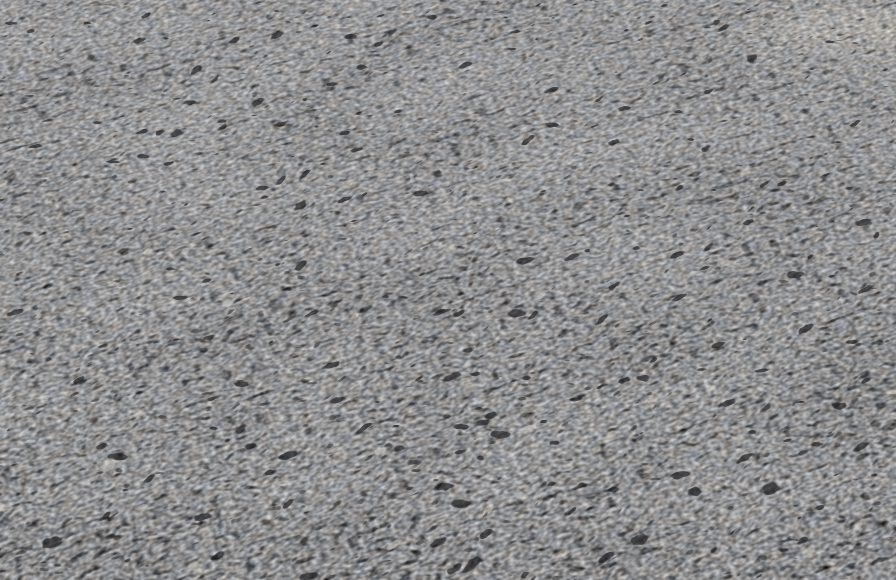
Write a Shadertoy shader that draws this texture.

```glsl
// Weathered grey stone: slanted fine grain, dark pits and pale mineral flecks.

const float GRAIN_ANGLE = 0.36;
const vec3 STONE = vec3(0.583, 0.583, 0.588);
const vec3 PIT = vec3(0.20, 0.20, 0.21);
const vec3 FLECK = vec3(0.76, 0.75, 0.73);
const vec3 WARM = vec3(0.05, 0.005, -0.045);

vec2 hash2(vec2 p) {
    vec3 q = fract(p.xyx * vec3(0.1031, 0.1030, 0.0973));
    q += dot(q, q.yzx + 33.33);
    return fract((q.xx + q.yz) * q.zy);
}

vec2 rotate(vec2 p, float angle) {
    float c = cos(angle), s = sin(angle);
    return vec2(c * p.x - s * p.y, s * p.x + c * p.y);
}

float corner(vec2 cell, vec2 offset, vec2 f) {
    float angle = 6.2832 * hash2(cell + offset).x;
    return dot(vec2(cos(angle), sin(angle)), f - offset);
}

float gradientNoise(vec2 p) {
    vec2 i = floor(p), f = fract(p);
    vec2 u = f * f * f * (f * (f * 6.0 - 15.0) + 10.0);
    float low = mix(corner(i, vec2(0, 0), f), corner(i, vec2(1, 0), f), u.x);
    float high = mix(corner(i, vec2(0, 1), f), corner(i, vec2(1, 1), f), u.x);
    return mix(low, high, u.y);
}

// Coverage of scattered ragged chips; rarity makes large ones scarcer.
float chips(vec2 p, float cells, float size, float rarity, float seed) {
    const float EDGE = 0.0032;
    vec2 home = floor(p * cells);
    float ragged = 0.007 * gradientNoise(p * vec2(90.0, 120.0) + seed);
    float cover = 0.0;
    for (int y = -1; y <= 1; y++) {
        for (int x = -1; x <= 1; x++) {
            vec2 cell = home + vec2(x, y);
            vec2 place = hash2(cell + seed);
            vec2 shape = hash2(cell + seed + 57.0);
            vec2 d = rotate(p - (cell + place) / cells, 0.9 * (shape.y - 0.5));
            float radius = size * pow(shape.x, rarity) - EDGE;
            float dist = length(d * vec2(1.0, 1.8 + 1.4 * place.x)) - radius + ragged;
            float chip = smoothstep(EDGE, -EDGE, dist) * smoothstep(0.0, EDGE, radius);
            cover = max(cover, chip);
        }
    }
    return cover;
}

void mainImage(out vec4 fragColor, in vec2 fragCoord) {
    vec2 p = fragCoord / iResolution.y;
    float aspect = iResolution.x / iResolution.y;

    // The surface recedes, so grain gets finer towards the top.
    vec2 ground = vec2((p.x - 0.5 * aspect) * (1.0 + 0.12 * p.y), p.y * (1.0 + 0.2 * p.y));
    vec2 g = rotate(ground, -GRAIN_ANGLE) + 7.0;
    g += 0.006 * vec2(gradientNoise(g * 14.0), gradientNoise(g * 14.0 + 31.0));

    // Broad patches, grain and short dark crevices.
    float patches = gradientNoise(g * vec2(3.0, 8.0));
    float coarse = gradientNoise(g * vec2(72.0, 125.0));
    float fine = gradientNoise(g * vec2(115.0, 170.0) + 19.0);
    float crevice = gradientNoise(g * vec2(40.0, 88.0) + 43.0);
    float roughness = mix(1.12, 0.82, p.y);
    float tone = roughness * (0.23 * coarse + 0.21 * fine);
    tone -= 0.24 * roughness * smoothstep(0.14, 0.55, crevice + 0.2 * patches);
    tone += 0.035 * (p.y - 0.5) - 0.04 * patches;

    // Faint warm and cool tints.
    float tint = gradientNoise(g * vec2(34.0, 60.0) + 71.0);
    vec3 color = STONE + tone + WARM * (0.7 * tint + 0.12 * tone);

    // Pale worn band in the upper right.
    vec2 band = (p - vec2(aspect, 0.95)) / vec2(0.25, 0.045);
    color += vec3(0.07, 0.06, 0.04) * exp(-dot(band, band));

    // Flecks and pits, larger near the bottom.
    float scale = mix(1.15, 0.8, p.y);
    float flecks = chips(g, 20.0, 0.017 * scale, 4.0, 11.0);
    float pits = chips(g, 24.0, 0.020 * scale, 4.0, 83.0);
    float specks = chips(g, 42.0, 0.0105 * scale, 2.5, 129.0);
    color = mix(color, FLECK + 0.5 * tone + WARM * tint, 0.65 * flecks);
    color = mix(color, PIT + 0.25 * tone, max(0.85 * pits, 0.6 * specks));

    fragColor = vec4(clamp(color, 0.0, 1.0), 1.0);
}
```
